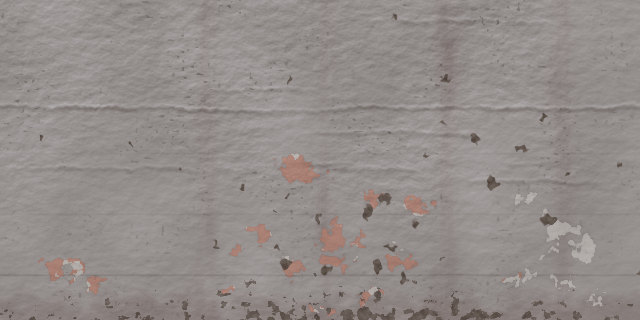
Give the GLSL for this texture, as a WebGL 2 fragment shader.

```glsl
#version 300 es
precision highp float;
// Weathered painted plaster wall: relief-lit gradient noise, dragged ledges and
// vertical rust stains, with hashed flakes exposing pink and white paint layers,
// brown chips, and a crumbling dark strip along the foot of the wall.

uniform vec2 u_resolution;
out vec4 outColor;

const vec3 PLASTER = vec3(0.588, 0.566, 0.560);
const vec3 PINK    = vec3(0.670, 0.495, 0.445);
const vec3 WHITE   = vec3(0.710, 0.690, 0.675);
const vec3 BROWN   = vec3(0.365, 0.320, 0.290);
const vec3 STAIN   = vec3(0.040, 0.054, 0.056);
const vec3 SHADE_TINT = vec3(0.95, 1.0, 1.05);
const vec2 GRAIN   = vec2(21.0, 31.0);   // relief frequency, wider than tall
const vec2 LIGHT   = vec2(-0.0010, 0.0024);
const float RELIEF = 0.25;
const float LEDGE_Y = 0.67;
const float SEAM_Y  = 0.14;

vec3 hash3(vec2 cell, float seed) {
  uvec3 v = uvec3(ivec3(vec3(cell, seed))) * 1664525u + 1013904223u;
  for (int i = 0; i < 2; i++) {
    v.x += v.y * v.z;
    v.y += v.z * v.x;
    v.z += v.x * v.y;
    v ^= v >> 16u;
  }
  return vec3(v >> 16u) / 65535.0;
}

float corner(vec2 cell, vec2 offset) {
  float a = 6.28318 * hash3(cell, 0.0).x;
  return dot(vec2(cos(a), sin(a)), offset);
}

float noise(vec2 p) {
  vec2 c = floor(p), f = p - c;
  vec2 w = f * f * f * (f * (f * 6.0 - 15.0) + 10.0);
  vec2 e = vec2(1.0, 0.0);
  return mix(mix(corner(c, f), corner(c + e, f - e), w.x),
             mix(corner(c + e.yx, f - e.yx), corner(c + 1.0, f - 1.0), w.x), w.y);
}

float fbm(vec2 p) {
  float sum = 0.0, amp = 0.5;
  for (int i = 0; i < 4; i++) {
    sum += amp * noise(p);
    p = mat2(1.6, 1.2, -1.2, 1.6) * p + 17.3;
    amp *= 0.5;
  }
  return sum;
}

float height(vec2 p) {
  return fbm(p * GRAIN) + 0.3 * noise(p * vec2(9.0, 28.0));
}

// Signed distance to hashed blobs that thin out away from a focus
float flakes(vec2 p, float cell, vec2 focus, vec2 spread, float chance, float radius, float seed) {
  float d = 1.0;
  vec2 base = floor(p / cell);
  for (int j = -1; j <= 1; j++)
    for (int i = -1; i <= 1; i++) {
      vec2 id = base + vec2(i, j);
      vec3 place = hash3(id, seed), form = hash3(id, seed + 1.0);
      vec2 centre = (id + place.xy) * cell;
      vec2 q = (centre - focus) / spread;
      if (place.z > chance * exp(-dot(q, q))) continue;
      float stretch = mix(0.65, 1.35, form.x);
      float r = radius * mix(0.3, 1.0, form.y * form.y);
      d = min(d, length((p - centre) * vec2(stretch, 1.0 / stretch)) - r);
    }
  return d;
}

// Bright crest with a shadow beneath it
float ledge(vec2 p, float y, float seed) {
  float d = p.y - y - 0.022 * noise(vec2(p.x * 2.5, seed + 0.5))
                    - 0.010 * noise(vec2(p.x * 15.0, seed + 0.5))
                    - 0.006 * noise(p * vec2(45.0, 30.0));
  float crest = d / 0.005, shadow = (d + 0.011) / 0.007;
  return 0.070 * exp(-crest * crest) - 0.095 * exp(-shadow * shadow);
}

float cover(float d) {
  float aa = 1.0 / u_resolution.y;
  return 1.0 - smoothstep(-aa, aa, d);
}

void main() {
  vec2 p = gl_FragCoord.xy / u_resolution.y;

  // Relief, rougher above and smoother near the right edge
  float rough = mix(0.55, 1.05, smoothstep(0.25, 0.75, p.y + 0.5 * noise(p * 3.5)));
  rough *= mix(1.0, 0.6, smoothstep(1.6, 1.92, p.x));
  float slope = height(p - LIGHT) - height(p + LIGHT);
  float shade = RELIEF * rough * slope + 0.105 * fbm(p * 3.0);
  float pitted = rough * smoothstep(-0.1, 0.35, noise(p * 6.0 + 8.0));
  shade -= 0.11 * pitted * smoothstep(0.28, 0.45, noise(p * vec2(62.0, 84.0)));

  // Ledges and straight board seams
  shade += ledge(p, LEDGE_Y, 3.0) * (0.8 + 0.8 * noise(vec2(p.x * 5.0, 9.5)));
  for (int i = 0; i < 7; i++) {
    float seed = 20.0 + float(i);
    float run = smoothstep(0.08, 0.3, noise(vec2(p.x * 2.3, seed + 0.4)));
    shade += 0.6 * run * ledge(p, 0.36 + 0.6 * hash3(vec2(seed), 5.0).x, seed);
  }
  for (int i = 0; i < 3; i++) {
    float d = (p.y - SEAM_Y - 0.19 * float(i) - 0.003 * noise(p * 6.0)) / 0.003;
    shade -= 0.055 / float(1 + i) * exp(-d * d);
  }
  vec3 color = PLASTER + shade * SHADE_TINT;

  // Vertical stains and damp foot
  float streak = 0.6 + 1.5 * fbm(vec2(p.x * 24.0, p.y * 2.0));
  for (int i = 0; i < 4; i++) {
    float d = (p.x - 0.65 - 0.37 * float(i) - 0.02 * noise(vec2(p.y * 3.0, float(i) + 0.5))) / 0.033;
    color -= STAIN * streak * exp(-d * d) * (0.85 + 0.9 * noise(p * vec2(1.5, 3.0)));
  }
  color -= STAIN * 1.2 * (1.0 - smoothstep(0.0, 0.11, p.y + 0.16 * fbm(p * 9.0)));

  // Peeled paint: pink layer, partly white, and separate white patches
  vec2 ragged = p + 0.110 * vec2(fbm(p * 14.0), fbm(p * 14.0 + 40.0))
                  + 0.014 * vec2(noise(p * 60.0), noise(p * 60.0 + 30.0));
  float erosion = 0.045 * fbm(p * 26.0 + 12.0);
  float pink = min(flakes(ragged, 0.09, vec2(1.17, 0.24), vec2(0.18, 0.19), 0.8, 0.046, 11.0),
                   flakes(ragged, 0.12, vec2(0.85, 0.2), vec2(0.85, 0.15), 0.22, 0.050, 31.0)) + erosion;
  float white = flakes(ragged, 0.08, vec2(1.79, 0.18), vec2(0.13, 0.12), 1.0, 0.055, 51.0) + erosion;
  float bare = smoothstep(0.12, 0.15, fbm(p * 14.0 + 70.0));
  float rim = 0.045 * exp(-abs(min(pink, white)) / 0.004);
  color = mix(color, mix(PINK, WHITE, bare) + 0.8 * shade, 0.92 * cover(pink));
  color = mix(color, WHITE + 0.8 * shade, 0.92 * cover(white));
  color -= rim;

  // Brown chips and the crumbling foot
  vec2 chipped = p + 0.022 * vec2(noise(p * 46.0), noise(p * 46.0 + 20.0));
  float chips = flakes(chipped, 0.09, vec2(1.15, 0.36), vec2(0.8, 0.34), 0.32, 0.020, 71.0);
  float limit = 0.01 + 2.3 * p.y + 0.12 * smoothstep(0.2, 0.9, abs(p.x - 1.05))
              + 0.14 * noise(vec2(p.x * 4.0, 0.5));
  float crumbs = smoothstep(limit, limit + 0.05, fbm(p * vec2(25.0, 29.0) + 90.0));
  vec3 earth = BROWN + 0.22 * fbm(p * 45.0) + 0.5 * shade;
  color = mix(color, earth, max(0.95 * cover(chips), 0.85 * crumbs));

  outColor = vec4(clamp(color, 0.0, 1.0), 1.0);
}
```
